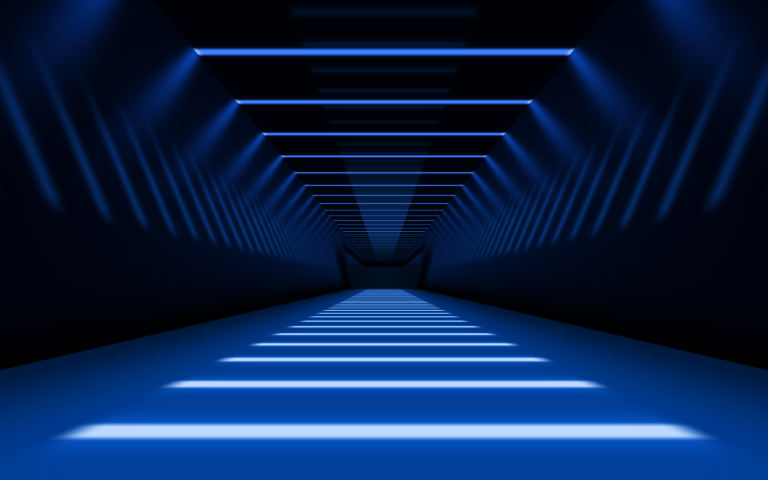
This background is drawn by a Shadertoy shader. Its source:

```glsl
// A dark blue corridor in one-point perspective: light tubes on the ceiling,
// slanted beams and streaks on the walls, bright bars on a glossy floor.
// Even spacing in depth is even spacing in 1/offset from the vanishing point.

#define HORIZON 0.4146      // height of the vanishing point
#define TUBE_SLOPE 0.821    // half width of a tube per unit of its height
#define FLOOR_SLOPE 4.3     // half width of the floor per unit of depth
#define BAR_SLOPE 2.13      // half width of a floor bar per unit of depth
#define BEAM_LEAN 0.8       // outward lean of the beams
#define STREAK_LEAN 0.42    // lean of the wall streaks
#define NIGHT vec3(0.0, 0.011, 0.055)
#define HAZE vec3(0.006, 0.095, 0.22)
#define FLOOR_BLUE vec3(0.0, 0.245, 0.60)
#define TUBE_BLUE vec3(0.13, 0.40, 0.96)
#define BAR_WHITE vec3(0.74, 0.85, 1.0)

// Index along the corridor: 0 at the first offset, 1 at the next one, ...
float depthIndex(float offset, float first, float spacing) {
    return (first / max(offset, 0.002) - 1.0) / spacing;
}

// Size of one pixel measured in depth indices
float indexPixel(float offset, float first, float spacing, float px) {
    offset = max(offset, 0.002);
    return px * first / (offset * offset * spacing);
}

float cellDistance(float index) {
    return abs(fract(index + 0.5) - 0.5);
}

// Repeated band with smooth edges, fading to its mean when very fine
float band(float index, float halfWidth, float blur) {
    float edge = 1.0 - smoothstep(halfWidth - blur, halfWidth + blur, cellDistance(index));
    return mix(edge, 2.0 * halfWidth, smoothstep(0.3, 0.8, blur));
}

// Repeated soft glow
float glowBand(float index, float width) {
    float d = cellDistance(index) / width;
    return exp(-d * d);
}

vec3 wallColor(float x, float y, float px) {
    float rise = y / max(x, 0.002);
    float haze = exp(-6.0 * x * x) * smoothstep(-0.26, 0.32, rise)
               * (1.0 - 0.65 * smoothstep(0.5, 1.3, rise));
    vec3 col = NIGHT * smoothstep(-0.26, 0.0, rise) + HAZE * haze * 0.85;

    // Beams falling outward from the tube ends, widening as they fade
    float lane = x + BEAM_LEAN * y;
    float fall = clamp((1.0 / TUBE_SLOPE - rise) / 0.95, 0.0, 1.0);
    float beamWidth = 0.065 + 0.32 * fall + indexPixel(lane, 0.773, 0.279, px);
    float beam = glowBand(depthIndex(lane, 0.773, 0.279), beamWidth);
    col += vec3(0.025, 0.24, 0.64) * beam * pow(1.0 - fall, 1.7)
         * smoothstep(0.04, 0.22, x);

    // Thin streaks leaning the other way
    lane = x - STREAK_LEAN * y;
    float streakWidth = 0.12 + indexPixel(lane, 0.619, 0.187, px);
    float streak = glowBand(depthIndex(lane, 0.619, 0.187), streakWidth);
    float span = smoothstep(0.19, 0.27, rise) * (1.0 - smoothstep(0.4, 0.74, rise));
    return col + vec3(0.012, 0.13, 0.28) * streak * span * smoothstep(0.08, 0.3, x);
}

vec3 ceilingColor(float x, float y, float px) {
    float nearness = smoothstep(0.04, 0.28, y);
    vec3 col = mix(HAZE * 0.42, NIGHT * 0.4, nearness);

    // Pale central panel and its faint reflected bars
    float panel = 1.0 - smoothstep(0.325, 0.36, x / max(y, 0.002));
    col += vec3(0.015, 0.11, 0.23) * panel
         * smoothstep(0.03, 0.11, y) * (1.0 - smoothstep(0.12, 0.32, y));
    float faint = glowBand(depthIndex(y, 0.56, 0.1375), 0.13);
    return col + vec3(0.0, 0.062, 0.13) * faint * panel * smoothstep(0.16, 0.3, y);
}

vec3 floorColor(float x, float depth, float px) {
    float across = x / max(depth, 0.002);
    vec3 col = FLOOR_BLUE * mix(1.0, 0.42, smoothstep(1.6, FLOOR_SLOPE, across));
    col *= 0.86 + 0.14 * smoothstep(0.05, 0.3, depth);
    float index = depthIndex(depth, 0.3125, 0.456);
    float blur = 0.035 + 0.7 * indexPixel(depth, 0.3125, 0.456, px);
    float ends = 1.0 - smoothstep(BAR_SLOPE - 0.23, BAR_SLOPE + 0.03, across);
    col += vec3(0.02, 0.11, 0.22) * glowBand(index, 0.23) * ends;
    return mix(col, BAR_WHITE, band(index, 0.1, blur) * ends);
}

// Far end of the corridor: dark frame, dim panel and a black lintel
vec3 farEnd(vec3 col, float x, float y, float px) {
    float side = x - (0.066 + 0.23 * (y + 0.0125));
    float height = smoothstep(-0.018, -0.014, y) * (1.0 - smoothstep(0.04, 0.095, y));
    float frame = 1.0 - smoothstep(0.003, 0.016, abs(side - 0.009));
    col *= 1.0 - 0.8 * frame * height;
    float inside = 1.0 - smoothstep(-px, px, side);
    float low = 1.0 - smoothstep(0.027, 0.045, y);
    col = mix(col, HAZE * (0.45 + 0.2 * smoothstep(0.06, 0.0, x)), inside * low * height);
    float lintelY = 0.035 + 0.9 * max(x - 0.042, 0.0);
    float lintel = 1.0 - smoothstep(0.003, 0.009, abs(y - lintelY));
    return mix(col, NIGHT * 0.5, lintel * inside);
}

void mainImage(out vec4 fragColor, in vec2 fragCoord) {
    float px = 1.0 / iResolution.y;
    float x = abs(fragCoord.x - 0.5 * iResolution.x) * px;
    float y = fragCoord.y * px - HORIZON;

    // Walls and ceiling
    float overhead = smoothstep(-px, px, TUBE_SLOPE * y - x);
    vec3 col = mix(wallColor(x, y, px), ceilingColor(x, y, px), overhead);

    // Ceiling tubes with bright tips
    float index = depthIndex(y, 0.477, 0.279);
    float blur = 0.02 + 0.7 * indexPixel(y, 0.477, 0.279, px);
    float reach = x / max(TUBE_SLOPE * y, 0.002);
    float tube = band(index, 0.05, blur) * overhead * smoothstep(0.04, 0.09, y);
    float core = glowBand(index, 0.04) * 0.2 + 0.5 * smoothstep(0.965, 0.995, reach);
    vec3 tubeLight = mix(TUBE_BLUE, BAR_WHITE, core);
    col = mix(col, tubeLight, tube * mix(0.65, 1.0, smoothstep(0.1, 0.3, y)));
    col += TUBE_BLUE * 0.07 * glowBand(index, 0.13) * overhead * smoothstep(0.05, 0.2, y);

    // Far end, then the floor in front
    col = farEnd(col, x, y, px);
    float ground = smoothstep(-px, px, (-FLOOR_SLOPE * y - x) / FLOOR_SLOPE)
                 * smoothstep(-px, px, -y - 0.0167);
    col = mix(col, floorColor(x, -y, px), ground);
    fragColor = vec4(clamp(col, 0.0, 1.0), 1.0);
}
```
